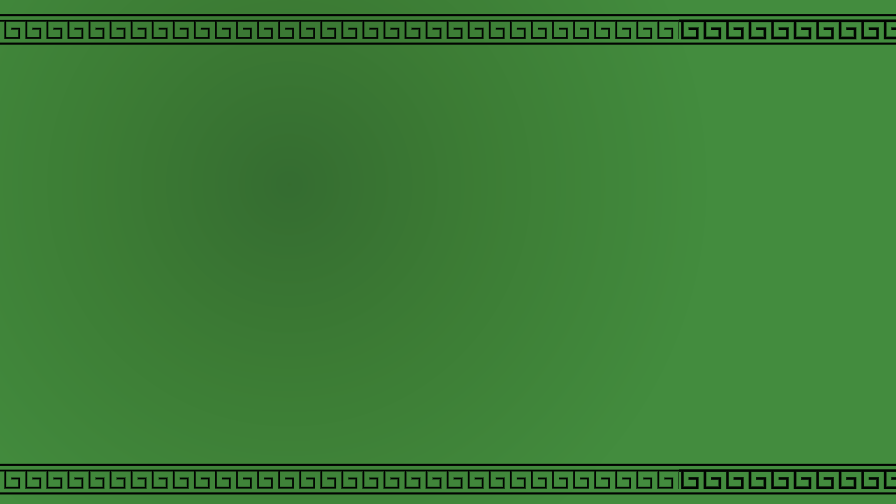
Give the GLSL for this background, as a WebGL 2 fragment shader.

```glsl
#version 300 es
precision highp float;
// Green radial backdrop framed by two black Greek key bands.
uniform vec2 u_resolution;
out vec4 outColor;

const vec3 SHADE = vec3(0.207, 0.425, 0.190);
const vec3 LEAF = vec3(0.235, 0.485, 0.205);
const vec3 MEADOW = vec3(0.262, 0.550, 0.243);
const vec3 INK = vec3(0.005, 0.012, 0.005);

// Signed distance to an axis-aligned bar between corners a and b.
float bar(vec2 p, vec2 a, vec2 b, float halfWidth) {
    vec2 q = abs(p - 0.5 * (a + b)) - 0.5 * abs(b - a) - halfWidth;
    return length(max(q, 0.0)) + min(max(q.x, q.y), 0.0);
}

float coverage(float d, float pixel) {
    return clamp(0.5 - d / pixel, 0.0, 1.0);
}

// One hooked key: spine, roof, floor, riser and inner hook.
float keyShape(vec2 p, vec2 size, float halfWidth) {
    vec2 hook = size * vec2(0.66, 0.54);
    float d = bar(p, vec2(0.0), vec2(0.0, size.y), halfWidth);
    d = min(d, bar(p, vec2(0.0, size.y), size, halfWidth));
    d = min(d, bar(p, vec2(0.0), vec2(hook.x, 0.0), halfWidth));
    d = min(d, bar(p, vec2(hook.x, 0.0), hook, halfWidth));
    d = min(d, bar(p, vec2(size.x * 0.33, hook.y), hook, halfWidth));
    // The neighbouring spine keeps the repeat seamless.
    return min(d, bar(p, vec2(size.x, 0.0), size, halfWidth));
}

// Row of keys between two rails, centred on y = 0.
float keyBand(vec2 p, float start, float period, float halfWidth) {
    const float KEY_HEIGHT = 0.034;
    const float RAIL_OFFSET = 0.0283;
    vec2 cell = vec2(mod(p.x - start, period), p.y + 0.5 * KEY_HEIGHT);
    float keys = keyShape(cell, vec2(period, KEY_HEIGHT), halfWidth);
    float rails = abs(abs(p.y) - RAIL_OFFSET) - 0.0021;
    return min(keys, rails);
}

// Three-stop radial gradient.
vec3 backdrop(vec2 p, vec2 center) {
    float r = length(p - center);
    vec3 inner = mix(SHADE, LEAF, clamp(r / 0.37, 0.0, 1.0));
    return mix(inner, MEADOW, clamp((r - 0.37) / 0.48, 0.0, 1.0));
}

void main() {
    float pixel = 1.0 / u_resolution.y;
    vec2 p = gl_FragCoord.xy * pixel;
    vec3 color = backdrop(p, vec2(0.574, 0.634));

    // The last stretch uses wider, bolder keys.
    bool bold = p.x > 1.347;
    float start = bold ? 1.354 : 0.0104;
    float period = bold ? 0.0447 : 0.0418;
    float halfWidth = bold ? 0.0026 : 0.0018;

    // Fold the two bands onto one local axis.
    float bandY = p.y > 0.5 ? 0.9417 : 0.0493;
    float d = keyBand(vec2(p.x, p.y - bandY), start, period, halfWidth);
    color = mix(color, INK, coverage(d, pixel));
    outColor = vec4(color, 1.0);
}
```
